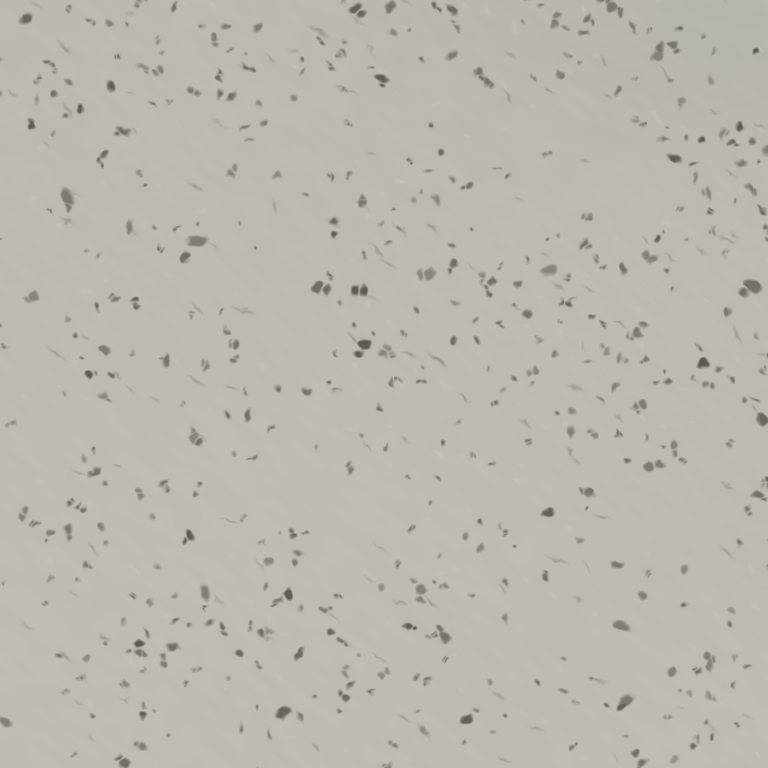
A WebGL 1 fragment shader for this texture:

```glsl
precision highp float;
// Pale grey stone-like sheet strewn with small soft dark specks.
// Jittered grids place warped, two-lobed ellipses in loose clumps, over
// a slow colour drift with faint slanted streaks and light flecks.

uniform vec2 u_resolution;

#define WARM_BASE vec3(0.748, 0.735, 0.703)
#define COOL_BASE vec3(0.706, 0.706, 0.664)
#define SPECK_COLOR vec3(0.355, 0.350, 0.315)
#define FLECK_COLOR vec3(0.800, 0.790, 0.755)
#define SOFTNESS 0.0025
#define WARP 0.0055
#define CLUMP_SCALE 11.0
#define SLANT -0.65
#define GRAIN 0.010

float hash(vec2 p) {
    return fract(sin(dot(p, vec2(127.1, 311.7))) * 43758.5453);
}

vec2 hash2(vec2 p) {
    return vec2(hash(p), hash(p + 41.3));
}

float noise(vec2 p) {
    vec2 i = floor(p);
    vec2 f = fract(p);
    f = f * f * (3.0 - 2.0 * f);
    float low = mix(hash(i), hash(i + vec2(1.0, 0.0)), f.x);
    float high = mix(hash(i + vec2(0.0, 1.0)), hash(i + 1.0), f.x);
    return mix(low, high, f.y);
}

mat2 rotation(float angle) {
    float c = cos(angle);
    float s = sin(angle);
    return mat2(c, -s, s, c);
}

// Coverage of an ellipse of half-width radius, drawn out along x
float softEllipse(vec2 p, float radius, float stretch) {
    float d = length(p * vec2(1.0 / stretch, 1.0)) - radius;
    return 1.0 - smoothstep(-SOFTNESS, SOFTNESS, d);
}

// Scattered specks: radii and stretch are ranges, spread varies the slant
float speckLayer(vec2 p, float cells, float chance, vec2 radii,
                 vec2 stretches, float spread, float seed) {
    vec2 home = floor(p * cells);
    float cover = 0.0;
    for (int y = -1; y <= 1; y++) {
        for (int x = -1; x <= 1; x++) {
            vec2 cell = home + vec2(float(x), float(y));
            vec2 key = cell + seed;
            vec2 center = (cell + hash2(key)) / cells;
            float clump = 0.25 + 1.5 * noise(center * CLUMP_SCALE);
            float present = step(hash(key + 7.7), chance * clump);

            vec2 shape = hash2(key + 13.1);
            float radius = mix(radii.x, radii.y, shape.x * shape.x);
            float stretch = mix(stretches.x, stretches.y, shape.y * shape.y);
            float angle = SLANT + (hash(key + 23.9) - 0.5) * spread;
            vec2 local = rotation(angle) * (p - center);
            float speck = softEllipse(local, radius, stretch);

            // Some specks carry a smaller lobe at their side
            float turn = 6.2832 * hash(key + 31.7);
            vec2 offset = vec2(cos(turn), sin(turn)) * radius * 2.1;
            float lobe = softEllipse(local - offset, radius * 0.65, 1.4);
            speck = max(speck, lobe * step(0.6, hash(key + 37.3)));

            float strength = mix(0.5, 1.0, hash(key + 53.9));
            cover = max(cover, speck * strength * present);
        }
    }
    return cover;
}

vec3 background(vec2 uv) {
    float drift = 0.75 - 0.55 * (uv.y - 0.5) - 0.15 * (uv.x - 0.5);
    drift += 0.45 * (noise(uv * 3.0 + 5.0) - 0.5);
    vec3 color = mix(COOL_BASE, WARM_BASE, clamp(drift, 0.0, 1.0));

    // Fine slanted mottling
    vec2 along = rotation(SLANT) * uv;
    float mottle = noise(along * vec2(35.0, 90.0)) - 0.5;
    return color + GRAIN * mottle;
}

void main() {
    vec2 uv = gl_FragCoord.xy / min(u_resolution.x, u_resolution.y);
    vec2 bend = vec2(noise(uv * 130.0), noise(uv * 130.0 + 67.0)) - 0.5;
    vec2 p = uv + WARP * bend;

    float fine = speckLayer(p, 35.0, 0.34, vec2(0.0020, 0.0042),
                            vec2(1.0, 2.2), 3.0, 11.0);
    float coarse = speckLayer(p, 16.0, 0.40, vec2(0.0040, 0.0072),
                              vec2(1.0, 1.9), 3.0, 83.0);
    float streaks = speckLayer(p, 22.0, 0.28, vec2(0.0010, 0.0020),
                               vec2(3.0, 6.0), 0.9, 157.0);
    float flecks = speckLayer(p, 26.0, 0.30, vec2(0.0010, 0.0030),
                              vec2(1.5, 4.0), 1.2, 229.0);

    vec3 color = background(uv);
    color = mix(color, FLECK_COLOR, 0.45 * flecks);
    color = mix(color, SPECK_COLOR, 0.45 * streaks);
    color = mix(color, SPECK_COLOR, max(0.85 * fine, coarse));
    gl_FragColor = vec4(color, 1.0);
}
```
